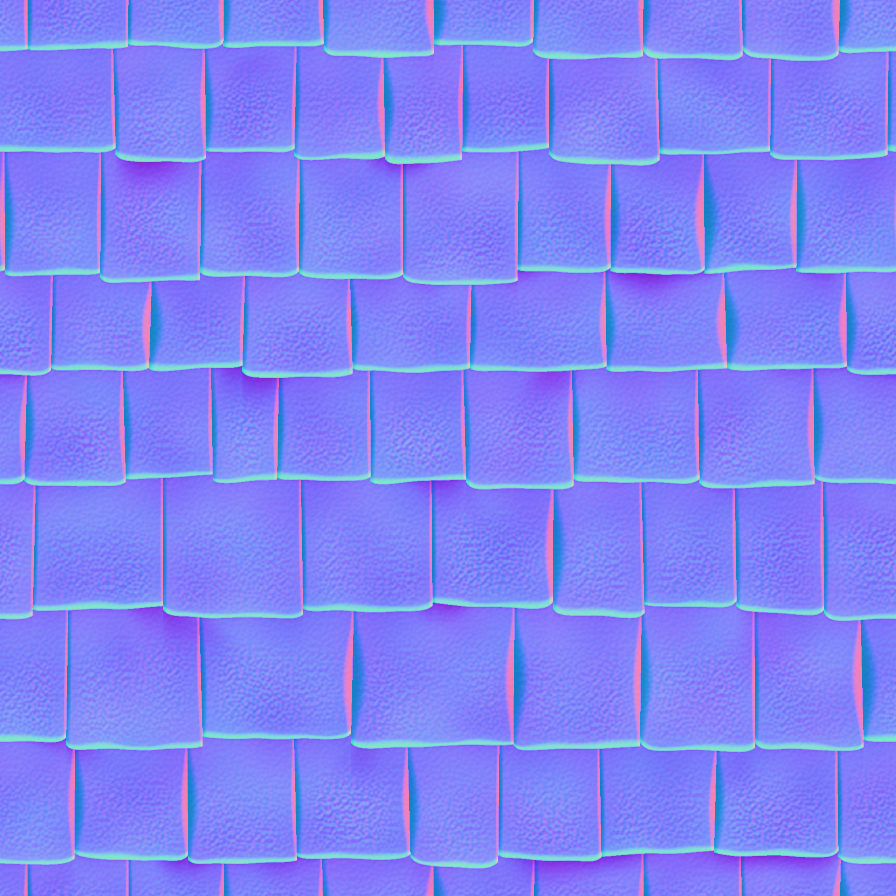
A Shadertoy shader for this texture map:

```glsl
// Tangent-space normal map of worn, overlapping shingles in eight uneven courses.

const int   ROWS = 8;
// Per course: lower edge (measured downward), shingle count, phase of the joints.
const float ROW_BOTTOM[8] = float[8](0.059, 0.176, 0.310, 0.417, 0.540, 0.685, 0.832, 0.961);
const float ROW_COUNT[8]  = float[8](9.0, 9.0, 9.0, 8.0, 9.0, 8.0, 7.0, 8.0);
const float ROW_SHIFT[8]  = float[8](0.34, 0.83, 1.06, 0.31, -0.04, 0.62, 0.80, 0.53);
// Cosine and sine amplitude of the slow drift in shingle width along each course.
const vec2 ROW_DRIFT[8] = vec2[8](vec2(-0.04, -0.10), vec2(0.26, 0.16), vec2(-0.10, 0.0),
    vec2(0.13, -0.18), vec2(0.33, 0.06), vec2(-0.25, 0.08), vec2(-0.25, -0.09), vec2(0.08, 0.17));

const float TAU           = 6.2832;
const float JOINT_JITTER  = 0.14;   // fraction of a shingle
const float JOINT_SLANT   = 0.06;
const float JOINT_MIN     = 0.0028; // joint widths
const float JOINT_SPREAD  = 0.0080;
const float BOTTOM_JITTER = 0.016;
const float BOTTOM_TILT   = 0.006;
const float BOTTOM_WAVE   = 0.0035;
const float CORNER_LIFT   = 0.009;
const float LIP_WIDTH     = 0.0075;
const float LIP_SLOPE     = 1.15;
const float LIP_TAIL      = 0.32;
const float RIGHT_SLOPE   = 2.1;
const float LEFT_SLOPE    = 1.5;
const float GRAIN_CELLS   = 215.0;
const float GRAIN_LOW     = 0.040;
const float GRAIN_HIGH    = 0.17;
const float SHADE_SLOPE   = 0.15;
const float DENT_SLOPE    = 0.75;
const float SWELL_SLOPE   = 0.22;
const float BLUE_LEVEL    = 0.985;

vec2 hash2(vec2 p) {
    vec3 a = fract(p.xyx * vec3(0.1031, 0.1030, 0.0973));
    a += dot(a, a.yzx + 33.33);
    return fract((a.xx + a.yz) * a.zy);
}

float cornerGradient(vec2 cell, vec2 offset, float period) {
    float angle = TAU * hash2(mod(cell, period) + 7.0).x;
    return dot(vec2(cos(angle), sin(angle)), offset);
}

// Gradient noise that wraps after "period" cells.
float gradientNoise(vec2 p, float period) {
    vec2 i = floor(p), f = fract(p), o = vec2(0.0, 1.0);
    vec2 u = f * f * f * (f * (f * 6.0 - 15.0) + 10.0);
    float low  = mix(cornerGradient(i, f, period), cornerGradient(i + o.yx, f - o.yx, period), u.x);
    float high = mix(cornerGradient(i + o.xy, f - o.xy, period), cornerGradient(i + o.yy, f - o.yy, period), u.x);
    return mix(low, high, u.y);
}

struct Shingle {
    float toLeft, toRight;       // distances to the side joints
    float leftWidth, rightWidth; // joint widths at this height
    float bottom;                // lower edge at this x
    float v, lens;               // height within the course, swelling of the joints
    vec2  seed;
};

float rowBottom(int k) {
    return ROW_BOTTOM[k & (ROWS - 1)] + floor(float(k) / float(ROWS));
}

float jointPosition(float i, int r, float v) {
    vec2 h = hash2(vec2(mod(i, ROW_COUNT[r]), float(r) * 13.0 + 3.0)) - 0.5;
    float a = TAU * i / ROW_COUNT[r];
    return i + dot(ROW_DRIFT[r], vec2(cos(a), sin(a))) + JOINT_JITTER * h.x + JOINT_SLANT * h.y * (v - 0.5);
}

float jointWidth(float i, int r, float lens) {
    float h = hash2(vec2(mod(i, ROW_COUNT[r]) + 40.0, float(r) * 7.0)).x;
    return JOINT_MIN + JOINT_SPREAD * h * h * lens;
}

Shingle findShingle(int k, vec2 p) {
    Shingle s;
    int r = k & (ROWS - 1);
    float row = float(r), count = ROW_COUNT[r], top = rowBottom(k - 1), foot = rowBottom(k);
    s.v = clamp((p.y - top) / (foot - top), 0.0, 1.0);
    s.lens = pow(max(sin(0.5 * TAU * s.v), 0.0), 1.5);

    float q = p.x * count - ROW_SHIFT[r], i = floor(q);
    if (q < jointPosition(i, r, s.v)) i -= 1.0;
    else if (q >= jointPosition(i + 1.0, r, s.v)) i += 1.0;
    s.toLeft  = (q - jointPosition(i, r, s.v)) / count;
    s.toRight = (jointPosition(i + 1.0, r, s.v) - q) / count;
    s.leftWidth  = jointWidth(i, r, s.lens);
    s.rightWidth = jointWidth(i + 1.0, r, s.lens);

    // Uneven foot: own height, tilt, waviness and lifted corners.
    s.seed = hash2(vec2(mod(i, count) + 80.0, row * 5.0 + 1.0));
    float u = s.toLeft / (s.toLeft + s.toRight) - 0.5;
    float wave = gradientNoise(vec2(p.x * 20.0, row * 2.37 + 0.5), 20.0);
    vec2 lift = s.seed * exp(-vec2(s.toLeft, s.toRight) / 0.006);
    s.bottom = foot + BOTTOM_JITTER * (s.seed.x - 0.5) + BOTTOM_TILT * (s.seed.y - 0.5) * u * 2.0
             + BOTTOM_WAVE * wave - CORNER_LIFT * (lift.x + lift.y);
    return s;
}

vec2 surfaceSlope(vec2 p) {
    // Upper courses cover the ones below them.
    Shingle s = findShingle(-1, p);
    float coverEdge = s.bottom;
    for (int k = 0; k <= ROWS; k++) {
        coverEdge = s.bottom;
        s = findShingle(k, p);
        if (p.y < s.bottom) break;
    }
    float fromTop = max(p.y - coverEdge, 0.0), toFoot = s.bottom - p.y;
    float patches = gradientNoise(p * 9.0, 9.0);

    // Mineral grain, strongest in the exposed middle.
    vec2 g = p * GRAIN_CELLS, e = vec2(0.3, 0.0);
    vec2 grain = vec2(gradientNoise(g + e.xy, GRAIN_CELLS), gradientNoise(g + e.yx, GRAIN_CELLS))
               - gradientNoise(g, GRAIN_CELLS);
    float body = smoothstep(0.1, 0.5, s.v) * smoothstep(0.0, 0.03, min(s.toLeft, s.toRight))
               * smoothstep(0.0, 0.025, toFoot) * clamp(0.75 + patches, 0.3, 1.2);
    vec2 slope = grain / e.x * mix(GRAIN_LOW, GRAIN_HIGH, body);

    // Broad unevenness of each shingle.
    slope += SWELL_SLOPE * vec2(0.5, 1.0) * vec2(gradientNoise(p * 17.0, 17.0), gradientNoise(p * 13.0 + 5.0, 13.0));
    slope += vec2(0.06 * (s.seed.x - 0.5) + 0.01, 0.035);

    // Shaded top, scattered dents and a fine contact line.
    float dent = smoothstep(0.08, 0.5, patches);
    slope.y -= SHADE_SLOPE * exp(-fromTop / 0.026) + DENT_SLOPE * dent * exp(-fromTop / 0.020);
    slope.y -= 0.18 * exp(-fromTop / 0.0015);

    // Rounded lower lip with a soft tail.
    float lip = LIP_WIDTH * (1.0 + 0.8 * gradientNoise(p * 20.0, 20.0));
    slope.y += LIP_SLOPE * smoothstep(0.0, 0.002, toFoot) * (1.0 - smoothstep(0.15 * lip, 1.1 * lip, toFoot));
    slope.y += LIP_TAIL * exp(-toFoot / 0.008);

    // Opposing side walls of the joints.
    float strength = mix(0.5, 1.0, s.lens);
    slope.x += RIGHT_SLOPE * strength * (1.0 - smoothstep(0.2 * s.rightWidth, 1.25 * s.rightWidth, s.toRight));
    slope.x -= LEFT_SLOPE * strength * (1.0 - smoothstep(0.0, 2.0 * s.leftWidth, s.toLeft));
    return slope;
}

void mainImage(out vec4 fragColor, in vec2 fragCoord) {
    // Four samples smooth the overlaps.
    vec2 slope = vec2(0.0);
    for (int n = 0; n < 4; n++) {
        vec2 offset = vec2(n & 1, n >> 1) * 0.5 - 0.25;
        vec2 uv = (fragCoord + offset) / iResolution.xy;
        slope += 0.25 * surfaceSlope(vec2(uv.x, 1.0 - uv.y));
    }
    vec3 normal = normalize(vec3(slope, 1.0));
    fragColor = vec4((normal * 0.5 + 0.5) * vec3(1.0, 1.0, BLUE_LEVEL), 1.0);
}
```
